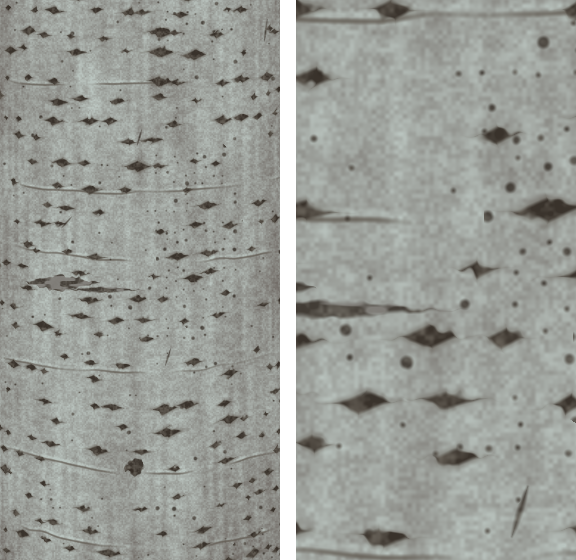
Left: the whole. Right: its middle third, enlarged.
A WebGL 2 fragment shader for this texture:

```glsl
#version 300 es
precision highp float;
uniform vec2 u_resolution;
out vec4 fragColor;

const vec3 PALE_BARK = vec3(0.695, 0.728, 0.708);
const vec3 DULL_BARK = vec3(0.480, 0.465, 0.445);
const vec3 BROWN = vec3(0.385, 0.360, 0.325);
const vec3 DARK_BROWN = vec3(0.200, 0.172, 0.145);
const vec2 LENTICEL_CELL = vec2(0.235, 0.074);
const float LENTICEL_SHARE = 0.66;
const float SPECK_CELL = 0.034;
const float TRUNK_TURN = 0.95;
const float RING_GAP = 0.325;
const int RINGS = 7;
const int SCRATCHES = 5;

float hash(vec2 p) {
  vec3 q = fract(p.xyx * vec3(0.1031, 0.1030, 0.0973));
  q += dot(q, q.yzx + 33.33);
  return fract((q.x + q.y) * q.z);
}

vec2 hash2(vec2 p) {
  return vec2(hash(p + 17.3), hash(p + 71.9));
}

float noise(vec2 p) {
  vec2 i = floor(p), f = fract(p);
  f = f * f * (3.0 - 2.0 * f);
  return mix(mix(hash(i), hash(i + vec2(1, 0)), f.x),
             mix(hash(i + vec2(0, 1)), hash(i + vec2(1, 1)), f.x), f.y);
}

float fbm(vec2 p) {
  float sum = 0.0, amp = 0.5;
  for (int i = 0; i < 4; i++) {
    sum += amp * noise(p);
    p = p * 2.03 + 11.7;
    amp *= 0.5;
  }
  return sum / 0.9375;
}

// Pointed horizontal spindle with half-size r
float spindle(vec2 d, vec2 r, float power, float soft) {
  float taper = pow(max(1.0 - abs(d.x) / r.x, 0.0), power);
  return smoothstep(-soft, soft, (r.y + soft) * taper - soft - abs(d.y));
}

// x: dark core, y: faint halo with long whiskers
vec2 lenticels(vec2 q, float ragged, float soft) {
  vec2 mask = vec2(0.0);
  float row = floor(q.y / LENTICEL_CELL.y);
  for (int j = -1; j <= 1; j++) {
    float r = row + float(j);
    float shift = hash(vec2(r, 5.0)) * LENTICEL_CELL.x;
    float rowY = (r + 0.3 + 0.4 * hash(vec2(r, 9.0))) * LENTICEL_CELL.y;
    float column = floor((q.x + shift) / LENTICEL_CELL.x);
    for (int i = -1; i <= 1; i++) {
      vec2 id = vec2(column + float(i), r);
      if (hash(id) > LENTICEL_SHARE) continue;
      vec2 rnd = hash2(id);
      float size = hash(id + 43.0);
      vec2 centre = vec2((id.x + 0.1 + 0.8 * rnd.x) * LENTICEL_CELL.x - shift,
                         rowY + (rnd.y - 0.5) * 0.022);
      vec2 d = q - centre + vec2(0.03, 0.007) * ragged;
      vec2 radius = vec2(0.045 + 0.068 * size, 0.009 + 0.010 * size * rnd.x);
      mask.x = max(mask.x, spindle(d, radius, 1.25, soft));
      mask.y = max(mask.y, spindle(d, radius * vec2(1.9, 1.35), 1.8, soft * 2.0));
    }
  }
  return mask;
}

float specks(vec2 p, float soft) {
  vec2 id = floor(p / SPECK_CELL);
  vec2 d = (fract(p / SPECK_CELL) - 0.25 - 0.5 * hash2(id)) * SPECK_CELL;
  float crowd = 0.08 + 0.42 * smoothstep(0.45, 0.7, p.x) * smoothstep(0.35, 0.65, noise(p * 3.0 + 4.0));
  float radius = 0.0025 + 0.005 * pow(hash(id + 29.0), 3.0);
  return step(hash(id + 3.0), crowd) * smoothstep(soft, -soft, length(d) - radius);
}

float scratches(vec2 p, float soft) {
  float mask = 0.0;
  for (int i = 0; i < SCRATCHES; i++) {
    vec2 rnd = hash2(vec2(float(i), 61.0));
    vec2 start = vec2(rnd.x, (float(i) + rnd.y) * 2.0 / float(SCRATCHES));
    vec2 along = vec2((rnd.y - 0.5) * 0.08, 0.03 + 0.05 * rnd.x);
    vec2 d = p - start;
    float t = clamp(dot(d, along) / dot(along, along), 0.0, 1.0);
    mask = max(mask, smoothstep(soft, -soft, length(d - along * t) - 0.004 * t * (1.0 - t) * 3.0));
  }
  return mask;
}

void main() {
  vec2 p = gl_FragCoord.xy * 2.0 / u_resolution.y;
  float soft = max(2.0 / u_resolution.y, 0.003);

  // Wrap onto a trunk: rows sag more towards the bottom
  float u = p.x * 2.0 - 1.0;
  float theta = asin(clamp(u * TRUNK_TURN, -1.0, 1.0));
  vec2 q = vec2(theta, p.y + mix(0.10, 0.01, p.y * 0.5) * (1.0 - u * u));
  q.y += 0.012 * (noise(q * vec2(2.5, 3.0)) - 0.5);
  float ragged = noise(p * 85.0) - 0.5;
  float grain = noise(p * 190.0) - 0.5;

  // Pale bark with streaks, blotches and grain
  float tone = 0.71 - 0.36 * u * u * u * u;
  tone += 0.65 * (fbm(p * vec2(5.0, 3.0)) - 0.5);
  tone += 0.36 * (noise(vec2(theta * 24.0, p.y * 3.5)) - 0.5);
  tone += 0.24 * (noise(vec2(theta * 14.0, q.y * 65.0)) - 0.5);
  tone += 0.40 * grain + 0.22 * ragged;
  tone -= 0.28 * exp(-pow((p.x - 0.49) / 0.035, 2.0)) * noise(vec2(p.x * 40.0, p.y * 4.0));
  tone -= 0.40 * smoothstep(0.5, 0.0, p.y) * smoothstep(0.5, 0.9, p.x) * fbm(p * vec2(12.0, 6.0));

  // Growth rings: thin broken dark line under a lit lip
  float ringDark = 0.0, ringLit = 0.0;
  for (int i = 0; i < RINGS; i++) {
    vec2 rnd = hash2(vec2(float(i), 83.0));
    float d = q.y - (float(i) + 0.15 + 0.3 * rnd.x) * RING_GAP - (rnd.y - 0.5) * 0.05 * u;
    d += 0.010 * (noise(vec2(theta * 7.0, float(i) * 5.0)) - 0.5);
    float strength = smoothstep(0.2, 0.75, noise(vec2(theta * 3.5 + 9.0 * rnd.x, float(i))));
    ringDark = max(ringDark, strength * smoothstep(0.0025 + soft, 0.0, abs(d)));
    ringLit = max(ringLit, (0.3 + 0.7 * strength) * smoothstep(0.008, 0.0, abs(d - 0.008)));
  }
  vec3 colour = mix(DULL_BARK, PALE_BARK, clamp(tone + 0.3 * ringLit, -0.2, 1.15));
  colour = mix(colour, BROWN, 0.75 * ringDark);

  // Lenticels, specks and scratches
  vec2 marks = lenticels(q, ragged, soft);
  vec3 bruise = mix(DARK_BROWN, BROWN, clamp(0.3 + 1.1 * ragged + 0.6 * grain, 0.0, 1.0));
  colour = mix(colour, BROWN, 0.5 * marks.y);
  colour = mix(colour, bruise, 0.92 * marks.x);
  colour = mix(colour, bruise, 0.8 * max(specks(p, soft), scratches(p, soft)));

  // Long scar and round knot
  vec2 rough = vec2(0.02, 0.014) * ragged;
  float scar = spindle(p - vec2(0.22, 0.99) + rough, vec2(0.14, 0.030), 0.8, soft);
  float tail = spindle(p - vec2(0.37, 0.965) + rough * 0.4, vec2(0.18, 0.010), 1.0, soft);
  float knot = smoothstep(soft, -soft, length(p - vec2(0.48, 0.33) + rough) - 0.030);
  vec3 scarColour = mix(bruise, DULL_BARK, smoothstep(0.4, 0.7, noise(p * vec2(35.0, 110.0))));
  colour = mix(colour, scarColour, 0.85 * max(scar, tail));
  colour = mix(colour, bruise, 0.9 * knot);

  fragColor = vec4(colour, 1.0);
}
```
